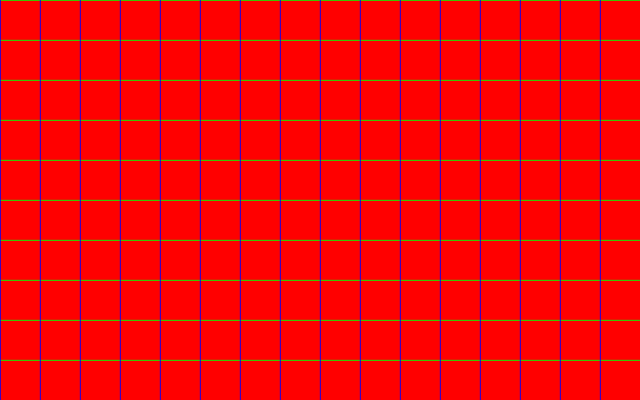
This pattern is drawn by a WebGL 2 fragment shader. Its source:

```glsl
#version 300 es
precision highp float;

uniform vec2 u_resolution;
out vec4 fragColor;

const vec2 CELL_COUNT = vec2(16.0, 10.0);
const float LINE_START = -0.00375; // line edges, in cells
const float LINE_END = 0.01906;
const vec3 FIELD_RED = vec3(1.0, 0.0, 0.0);
const vec3 COLUMN_BLUE = vec3(0.0, 0.0, 1.0);
const vec3 ROW_GREEN = vec3(0.0, 1.0, 0.0);

// Share of the pixel footprint covered by the nearest line on each axis
vec2 lineCoverage(vec2 cellPos, vec2 footprint) {
    vec2 nearest = clamp(floor(cellPos + 0.5), vec2(0.0), CELL_COUNT - 1.0);
    vec2 offset = cellPos - nearest;
    vec2 low = max(offset - 0.5 * footprint, vec2(LINE_START));
    vec2 high = min(offset + 0.5 * footprint, vec2(LINE_END));
    return clamp((high - low) / footprint, 0.0, 1.0);
}

void main() {
    // Cells are counted from the top left corner
    vec2 uv = gl_FragCoord.xy / u_resolution;
    vec2 cellPos = vec2(uv.x, 1.0 - uv.y) * CELL_COUNT;
    vec2 coverage = lineCoverage(cellPos, CELL_COUNT / u_resolution);

    // Columns lie over rows
    vec3 color = mix(FIELD_RED, ROW_GREEN, coverage.y);
    color = mix(color, COLUMN_BLUE, coverage.x);
    fragColor = vec4(color, 1.0);
}
```
